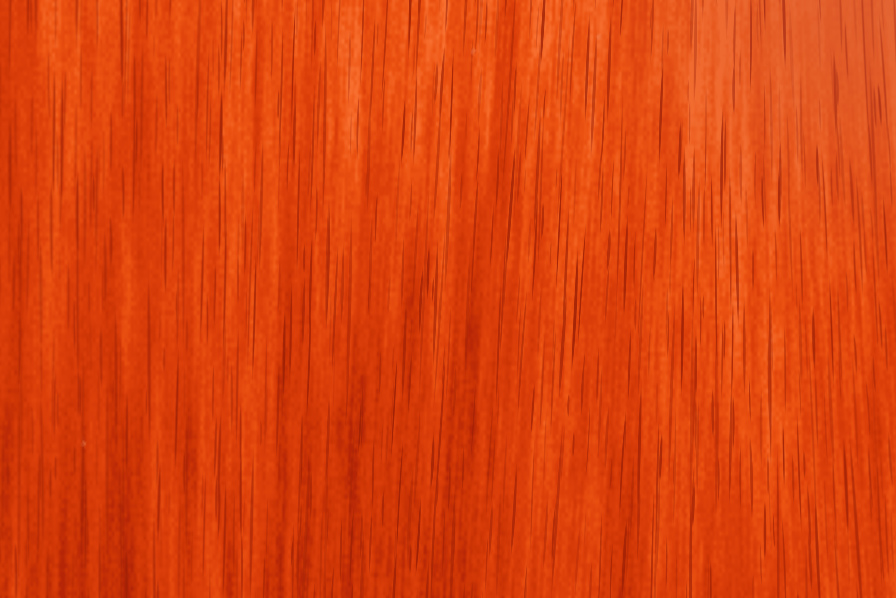
A WebGL 2 fragment shader for this texture:

```glsl
#version 300 es
precision highp float;
// Varnished red-orange wood: a warm tone field of layered sines and stretched
// fibre noise, crossed by tapered dark pores scattered in jittered cells.
// Focus softens toward the left, and a pale sheen lights the upper right.

uniform vec2 u_resolution;
out vec4 fragColor;

const vec3 DEEP_RED = vec3(0.71, 0.145, 0.025);
const vec3 RUST = vec3(0.81, 0.21, 0.02);
const vec3 ORANGE = vec3(0.87, 0.25, 0.04);
const vec3 AMBER = vec3(0.925, 0.325, 0.07);
const vec3 GLOW = vec3(0.97, 0.43, 0.18);
const vec3 SHEEN = vec3(0.87, 0.38, 0.20);
const vec3 PORE = vec3(0.61, 0.12, 0.02);

vec4 hash4(vec2 p) {
    vec4 q = fract(p.xyxy * vec4(0.1031, 0.1030, 0.0973, 0.1099));
    q += dot(q, q.wzxy + 33.33);
    return fract((q.xxyz + q.yzzw) * q.zywx);
}

// Smooth value noise, centred on zero
float noise(vec2 p) {
    vec2 cell = floor(p), f = fract(p);
    f = f * f * (3.0 - 2.0 * f);
    float low = mix(hash4(cell).x, hash4(cell + vec2(1, 0)).x, f.x);
    float high = mix(hash4(cell + vec2(0, 1)).x, hash4(cell + vec2(1, 1)).x, f.x);
    return mix(low, high, f.y) - 0.5;
}

// Sideways slope of the grain: upright at left, leaning right, then back
float grainLean(float x) {
    return 0.055 * sin(2.1 * x * x);
}

// Broad bands across the board, bent slowly along its length
float broadBands(vec2 p) {
    float bend = 0.6 * sin(p.y * 3.1 + p.x * 4.0);
    return 0.45 * sin(p.x * 15.0 + bend + 1.7)
         + 0.35 * sin(p.x * 34.0 - bend * 1.5)
         + 0.20 * sin(p.x * 71.0 + bend * 2.0 + 0.8);
}

// Fine streaks running along the grain
float fibres(vec2 p, float sharpness) {
    float streaks = 0.28 * noise(p * vec2(38.0, 2.2)) + 0.32 * noise(p * vec2(85.0, 4.0) + 17.0);
    return streaks + mix(0.12, 0.30, sharpness) * noise(p * vec2(190.0, 14.0) + 41.0);
}

// One layer of slim pores, a tapered stroke in each jittered cell
float poreLayer(vec2 p, vec2 cellSize, float halfWidth, float edge, float seed) {
    vec2 home = floor(p / cellSize);
    float cover = 0.0;
    for (int j = -1; j <= 1; j++) {
        for (int i = -1; i <= 1; i++) {
            vec2 id = home + vec2(i, j);
            vec4 r = hash4(id + seed);
            vec4 s = hash4(id + seed + 57.3);
            vec2 centre = (id + r.xy) * cellSize;
            vec2 d = p - centre;
            float along = d.y / (cellSize.y * mix(0.22, 0.75, r.z));
            float lean = grainLean(centre.x) + 0.04 * (s.x - 0.5);
            float curve = 0.003 * (s.y - 0.5) * along * along;
            float across = abs(d.x - lean * d.y - curve);
            float body = halfWidth * mix(0.6, 1.2, s.z) * max(1.0 - along * along, 0.0);
            float stroke = 1.0 - smoothstep(body - edge, body + edge, across);
            stroke *= 1.0 - smoothstep(0.55, 1.0, abs(along));
            cover = max(cover, stroke * step(r.w, 0.6) * mix(0.3, 1.0, s.w));
        }
    }
    return cover;
}

// Rare pale flecks on the varnish
float flecks(vec2 p, float cellSize) {
    vec2 id = floor(p / cellSize);
    vec4 r = hash4(id + 211.0);
    vec2 d = p - (id + mix(vec2(0.2), vec2(0.8), r.xy)) * cellSize;
    float spread = length(d * vec2(1.0, 0.65)) + 0.004 * noise(p * 260.0);
    return step(r.z, 0.12) * (1.0 - smoothstep(0.001, 0.006, spread));
}

vec3 woodColour(float tone) {
    float t = clamp(tone, 0.0, 1.0) * 4.0;
    vec3 c = mix(DEEP_RED, RUST, min(t, 1.0));
    c = mix(c, ORANGE, clamp(t - 1.0, 0.0, 1.0));
    c = mix(c, AMBER, clamp(t - 2.0, 0.0, 1.0));
    return mix(c, GLOW, clamp(t - 3.0, 0.0, 1.0));
}

void main() {
    vec2 p = gl_FragCoord.xy / u_resolution.y;
    float pixel = 1.0 / u_resolution.y;
    float sharpness = smoothstep(0.0, 0.6, p.x);
    vec2 grain = vec2(p.x - grainLean(p.x) * (p.y - 0.5), p.y);

    // Tone: light from the upper right, bands, fibres and a fine mottle
    float tone = 0.55 + 0.36 * (p.y - 0.5) + 0.20 * (p.x - 0.75);
    tone += 0.11 * broadBands(grain) + 0.9 * fibres(grain, sharpness);
    tone += 0.20 * noise(p * vec2(190.0, 130.0)) + 0.20 * noise(grain * vec2(7.0, 3.5) + 5.0);
    tone -= 0.20 * exp(-pow((grain.x - 0.81) / 0.045, 2.0));
    vec3 colour = woodColour(tone);

    // Sheen in the corner, then pores and flecks over it
    float sheen = 1.0 - smoothstep(0.0, 0.6, distance(p, vec2(1.5, 1.03)));
    colour = mix(colour, SHEEN, 0.8 * sheen);
    float blur = mix(0.0034, 0.0008, sharpness) + 0.001 * smoothstep(1.2, 1.5, p.x);
    float edge = max(blur, 0.5 * pixel);
    float pores = poreLayer(p, vec2(0.023, 0.17), 0.0021, edge, 3.0);
    pores = max(pores, 0.8 * poreLayer(p, vec2(0.028, 0.10), 0.0016, edge, 71.0));
    pores = max(pores, 0.8 * poreLayer(p, vec2(0.038, 0.28), 0.0023, edge, 139.0));
    colour = mix(colour, PORE + 0.08 * sheen, 0.85 * pores);
    colour = mix(colour, vec3(0.93, 0.5, 0.32), 0.45 * flecks(p, 0.21));
    fragColor = vec4(colour, 1.0);
}
```
